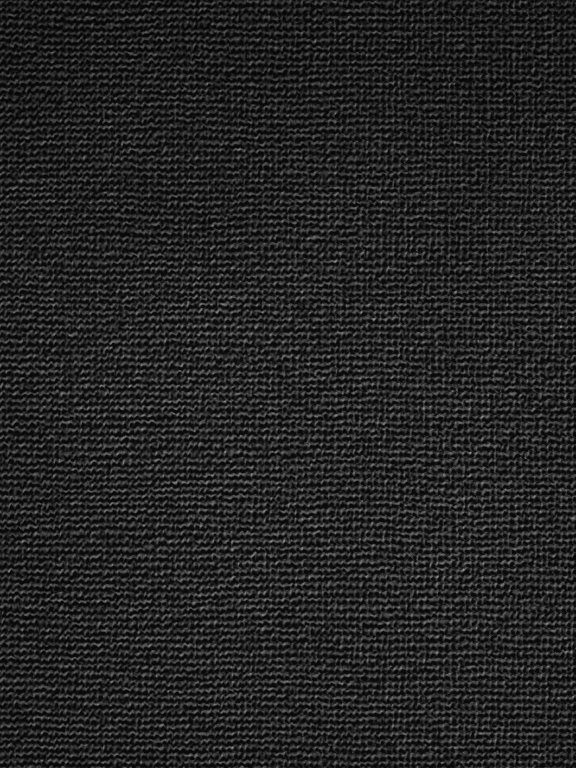
Write a Shadertoy shader that draws this texture.

```glsl
const float TAU = 6.2831853;

float hash(vec2 p) {
    return fract(sin(dot(p, vec2(127.1, 311.7))) * 43758.5453);
}

float noise(vec2 p) {
    vec2 i = floor(p), f = fract(p);
    f = f * f * (3.0 - 2.0 * f);
    return mix(mix(hash(i), hash(i + vec2(1, 0)), f.x),
               mix(hash(i + vec2(0, 1)), hash(i + vec2(1, 1)), f.x), f.y);
}

// Height of the woven relief; one unit of p is one stitch
float weaveHeight(vec2 p, float side) {
    // Threads drift slowly and wobble from stitch to stitch
    vec2 q = p;
    q.y += 0.6 * noise(p * vec2(0.07, 0.15)) + 0.36 * noise(p * vec2(1.1, 0.9) + 17.0);
    q.x += 0.6 * noise(p * vec2(0.15, 0.06) + 41.0) + 0.42 * noise(p * vec2(0.9, 1.1) + 63.0);

    // Narrow row threads with a slanted hook in each stitch
    float hook = mix(0.13, 0.09, side) * sin(TAU * q.x);
    float rows = pow(0.5 + 0.5 * cos(TAU * (q.y - hook)), 1.4);

    // Upright threads, firmer toward the right
    float lean = 0.2 * (fract(q.y + 0.5) - 0.5);
    float columns = pow(0.5 + 0.5 * cos(TAU * (q.x - lean)), 1.6);
    columns *= mix(0.42, 0.70, side) * (0.5 + 0.8 * noise(p * 1.1 + 33.0));
    rows *= 0.55 + 0.6 * noise(p * 1.2 + 9.0);

    // Crossed threads leave pits between them; fibre roughens both
    float relief = 1.0 - (1.0 - 0.85 * rows) * (1.0 - columns);
    return 0.8 * relief + 0.40 * noise(p * 2.0 + 5.0) + 0.32 * noise(p * 3.3 + 29.0);
}

void mainImage(out vec4 fragColor, in vec2 fragCoord) {
    vec2 uv = fragCoord / iResolution.xy;
    vec2 p = uv * vec2(90.0, 104.0);

    // Emboss with light from the upper left
    vec2 toLight = vec2(-0.09, 0.13);
    float side = smoothstep(0.1, 0.9, uv.x);
    float slope = weaveHeight(p - toLight, side) - weaveHeight(p + toLight, side);
    float crest = weaveHeight(p, side) - 0.78;
    float tone = 0.136 + 0.34 * slope + 0.17 * crest;

    // Pale flecks on raised fibres
    tone += 0.10 * smoothstep(0.72, 0.95, noise(p * 2.9 + 80.0)) * smoothstep(0.0, 0.4, slope);

    // Broad lighting: dim at the top and the corners
    float lighting = mix(1.06, 0.86, smoothstep(0.5, 1.0, uv.y));
    lighting *= 1.05 - 0.32 * dot(uv - 0.5, uv - 0.5);
    lighting *= 0.95 + 0.10 * noise(uv * vec2(5.0, 7.0));

    // Soft floor keeps the pits just above black
    float dark = 0.03;
    tone = dark + 0.5 * (tone - dark + sqrt((tone - dark) * (tone - dark) + 0.0012));
    fragColor = vec4(vec3(min(tone * lighting, 0.55)), 1.0);
}
```
